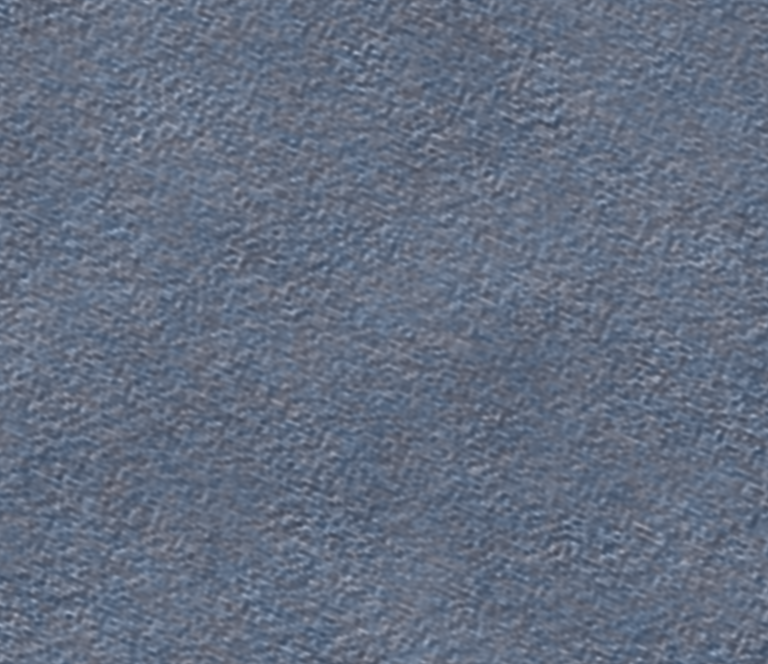
Write a WebGL 1 fragment shader that draws this texture.

```glsl
precision highp float;
uniform vec2 u_resolution;

#define BASE_COLOR vec3(0.388, 0.430, 0.503)
#define GRAIN_FREQ vec2(122.0, 168.0)
#define GRAIN_TILT -0.42
#define GRAIN_GAIN 0.30
#define SHADOW_OFFSET vec2(0.004, -0.007)
#define SHADOW_DEPTH 0.5
#define HIGHLIGHT_SKEW 1.4
#define MOTTLE_GAIN 0.075
#define TINT_GAIN 0.055

float hash(vec2 cell) {
  vec3 q = fract(vec3(cell.xyx) * 0.1031);
  q += dot(q, q.yzx + 33.33);
  return fract((q.x + q.y) * q.z);
}

// Smooth value noise, centred on zero
float noise(vec2 p) {
  vec2 cell = floor(p);
  vec2 f = fract(p);
  f = f * f * (3.0 - 2.0 * f);
  float low = mix(hash(cell), hash(cell + vec2(1.0, 0.0)), f.x);
  float high = mix(hash(cell + vec2(0.0, 1.0)), hash(cell + vec2(1.0, 1.0)), f.x);
  return mix(low, high, f.y) - 0.5;
}

vec2 rotate(vec2 p, float angle) {
  float c = cos(angle), s = sin(angle);
  return vec2(c * p.x + s * p.y, c * p.y - s * p.x);
}

// Two crossed layers of short, slightly flattened grains
float grain(vec2 p) {
  float main_layer = noise(rotate(p, GRAIN_TILT) * GRAIN_FREQ + 17.0);
  float cross_layer = noise(rotate(p, GRAIN_TILT + 0.75) * GRAIN_FREQ * 0.88 + 301.0);
  return 0.6 * main_layer + 0.4 * cross_layer;
}

// Broad, soft patches over several scales
float mottle(vec2 p) {
  float sum = 0.0;
  float weight = 0.5;
  p = rotate(p, 0.5) * 5.0 + 40.0;
  for (int i = 0; i < 4; i++) {
    sum += weight * noise(p);
    p = rotate(p, 0.9) * 2.1 + 13.7;
    weight *= 0.7;
  }
  return sum;
}

void main() {
  vec2 p = gl_FragCoord.xy / u_resolution.y;

  // Raised grains, each with a soft shadow beside it
  float relief = grain(p) - SHADOW_DEPTH * grain(p - SHADOW_OFFSET);
  float patch_contrast = 1.0 + 0.7 * noise(p * 11.0 + 70.0);
  float tone = GRAIN_GAIN * patch_contrast * relief;
  tone += HIGHLIGHT_SKEW * (tone * tone - 0.0024);
  tone += MOTTLE_GAIN * mottle(p);

  // Faint drift between blue and warm grey threads
  float tint = noise(rotate(p, -0.3) * vec2(52.0, 70.0) + 150.0)
             + 0.5 * noise(p * 23.0 + 220.0);
  vec3 color = BASE_COLOR + tone + TINT_GAIN * tint * vec3(-0.8, 0.0, 0.6);

  gl_FragColor = vec4(clamp(color, 0.0, 1.0), 1.0);
}
```
